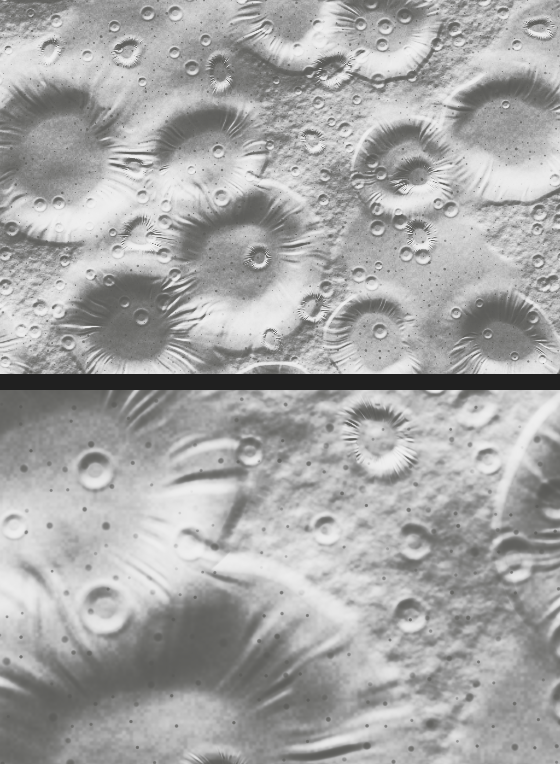
Top: the whole. Bottom: its middle third, enlarged.
This texture is drawn by a WebGL 2 fragment shader. Its source:

```glsl
#version 300 es
precision highp float;
// Cratered pale plaster: ray-edged basins, puckers, clustered pits, rough ground and pores, lit from above.

uniform vec2 u_resolution;
out vec4 fragColor;

const vec2  LIGHT_DIR    = vec2(-0.26, 0.966);
const float RELIEF       = 1.55;   // slope to brightness
const float HEIGHT_TINT  = 6.0;    // high ground paler, hollows greyer
const float GRAIN        = 0.42;
const float PORE_DEPTH   = 1.1;
const float MID_TONE     = 0.71;
const float LIGHT_RANGE  = 0.24;
const float DARK_RANGE   = 0.37;
const float SLOPE_STEP   = 0.0018;
const float BASIN_CELL   = 0.42;
const vec2  BASIN_RADIUS = vec2(0.075, 0.145);
const float PUCKER_CELL  = 0.25;
const vec2  PUCKER_RADIUS = vec2(0.018, 0.034);
const float PIT_CELL     = 0.07;
const vec2  PIT_RADIUS   = vec2(0.009, 0.019);
const float PORE_CELL    = 0.019;
const vec2  PORE_RADIUS  = vec2(0.0014, 0.0038);
const float RAY_COUNT    = 15.0;

// Integer hash: three values in 0..1 per lattice point
vec3 hash3(vec2 cell, int seed) {
    uvec3 v = uvec3(ivec3(ivec2(cell), seed)) * 1664525u + 1013904223u;
    v.x += v.y * v.z; v.y += v.z * v.x; v.z += v.x * v.y;
    v ^= v >> 16u;
    v.x += v.y * v.z; v.y += v.z * v.x; v.z += v.x * v.y;
    return vec3(v >> 8u) / 16777216.0;
}

float noise(vec2 p) {
    vec2 i = floor(p), f = p - i;
    f = f * f * f * (f * (f * 6.0 - 15.0) + 10.0);
    float low  = mix(hash3(i, 1).x, hash3(i + vec2(1, 0), 1).x, f.x);
    float high = mix(hash3(i + vec2(0, 1), 1).x, hash3(i + vec2(1, 1), 1).x, f.x);
    return mix(low, high, f.y);
}

float fbm(vec2 p) {
    float sum = 0.0, amp = 0.53;
    for (int i = 0; i < 4; i++) {
        sum += amp * noise(p);
        p = mat2(1.6, 1.2, -1.2, 1.6) * p + 7.3;
        amp *= 0.5;
    }
    return sum;
}

// Flat-floored craters with radial creases: x = height, y = apron cover
vec2 basins(vec2 p, float cell, vec2 radii, float chance, float depth, float crease, int seed) {
    vec2 home = floor(p / cell), result = vec2(0.0);
    for (int k = 0; k < 9; k++) {
        vec2 id = home + vec2(k % 3 - 1, k / 3 - 1);
        vec3 rnd = hash3(id, seed);
        vec3 kind = hash3(id, seed + 1);
        if (kind.x > chance) continue;
        float r = mix(radii.x, radii.y, rnd.z);
        vec2 q = (p - (id + 0.12 + 0.76 * rnd.xy) * cell) / r;
        float d = length(q);
        if (d > 2.4) continue;
        vec2 dir = q / max(d, 0.001);
        float bowl = 1.0 - smoothstep(0.72, 1.38, d);
        float rim = exp(-pow((d - 1.55) / 0.36, 2.0)) * (1.0 - smoothstep(1.9, 2.4, d));
        float reach = smoothstep(0.75, 1.1, d) * (1.0 - smoothstep(1.35, 2.2, d));
        float ray = noise(dir * RAY_COUNT + d * vec2(1.1, 0.7) + 40.0 * kind.yz) - 0.5;
        float broken = smoothstep(0.25, 0.7, noise(dir * 4.0 + d * 2.2 + 30.0 * kind.zy));
        result.x += r * (0.16 * rim - depth * bowl + crease * reach * ray * broken);
        result.y = max(result.y, 1.0 - smoothstep(1.6, 1.75, d));
    }
    return result;
}

// Small crisp dents gathered in clusters
float pits(vec2 p) {
    vec2 home = floor(p / PIT_CELL);
    float h = 0.0;
    for (int k = 0; k < 9; k++) {
        vec2 id = home + vec2(k % 3 - 1, k / 3 - 1);
        vec3 rnd = hash3(id, 11);
        float chance = 0.12 + 0.62 * smoothstep(0.38, 0.7, noise(id * 0.23 + 5.0));
        if (hash3(id, 12).x > chance) continue;
        float r = mix(PIT_RADIUS.x, PIT_RADIUS.y, rnd.z);
        float d = length(p - (id + 0.15 + 0.7 * rnd.xy) * PIT_CELL) / r;
        float lip = exp(-pow((d - 1.15) / 0.2, 2.0));
        h += r * (0.1 * lip - 0.36 * (1.0 - smoothstep(0.45, 1.05, d)));
    }
    return h;
}

// Full relief of the slab
float surface(vec2 p) {
    vec2 warp = vec2(noise(p * 6.0), noise(p * 6.0 + 31.0)) - 0.5;
    warp += 0.35 * (vec2(noise(p * 19.0), noise(p * 19.0 + 17.0)) - 0.5);
    vec2 bent = p + 0.045 * warp;
    vec2 basin = basins(bent, BASIN_CELL, BASIN_RADIUS, 0.92, 0.36, 0.085, 3);
    vec2 pucker = basins(bent, PUCKER_CELL, PUCKER_RADIUS, 0.34, 0.45, 0.16, 7);
    float rough = smoothstep(0.42, 0.5, fbm(p * 2.6 + 9.0)) * (1.0 - basin.y);
    float h = basin.x + pucker.x + pits(p + 0.004 * warp);
    h += 0.1 * (noise(p * 3.0 + 2.0) - 0.5) + 0.014 * (noise(p * 12.0) - 0.5);
    h += (0.0012 + 0.007 * rough) * (fbm(p * 34.0) - 0.5);
    h += (0.0006 + 0.0028 * rough) * (noise(p * 85.0) - 0.5);
    return h - 0.009 * rough;
}

// Tiny dark air holes
float pores(vec2 p) {
    vec2 home = floor(p / PORE_CELL);
    vec3 rnd = hash3(home, 21);
    vec3 kind = hash3(home, 22);
    float r = mix(PORE_RADIUS.x, PORE_RADIUS.y, rnd.z * rnd.z * rnd.z);
    float d = length(p - (home + 0.22 + 0.56 * rnd.xy) * PORE_CELL);
    return step(kind.x, 0.45) * mix(0.4, 1.0, kind.y) * (1.0 - smoothstep(0.4 * r, 1.4 * r, d));
}

void main() {
    vec2 p = gl_FragCoord.xy / u_resolution.y;
    float h = surface(p);
    vec2 slope = vec2(surface(p + vec2(SLOPE_STEP, 0)), surface(p + vec2(0, SLOPE_STEP))) - h;
    float light = -RELIEF * dot(slope / SLOPE_STEP, LIGHT_DIR) + HEIGHT_TINT * h;
    light += GRAIN * (0.6 * noise(p * 310.0) + 0.4 * noise(p * 130.0) - 0.5);
    light -= PORE_DEPTH * pores(p);

    // Soft shoulder keeps both ends of the scale matte
    float s = light / sqrt(1.0 + light * light);
    float tone = MID_TONE + s * (s > 0.0 ? LIGHT_RANGE : DARK_RANGE);
    vec3 warmth = vec3(0.0, 0.0, 0.01) * (1.0 - smoothstep(0.4, 0.6, tone));
    fragColor = vec4(vec3(tone) - warmth, 1.0);
}
```
